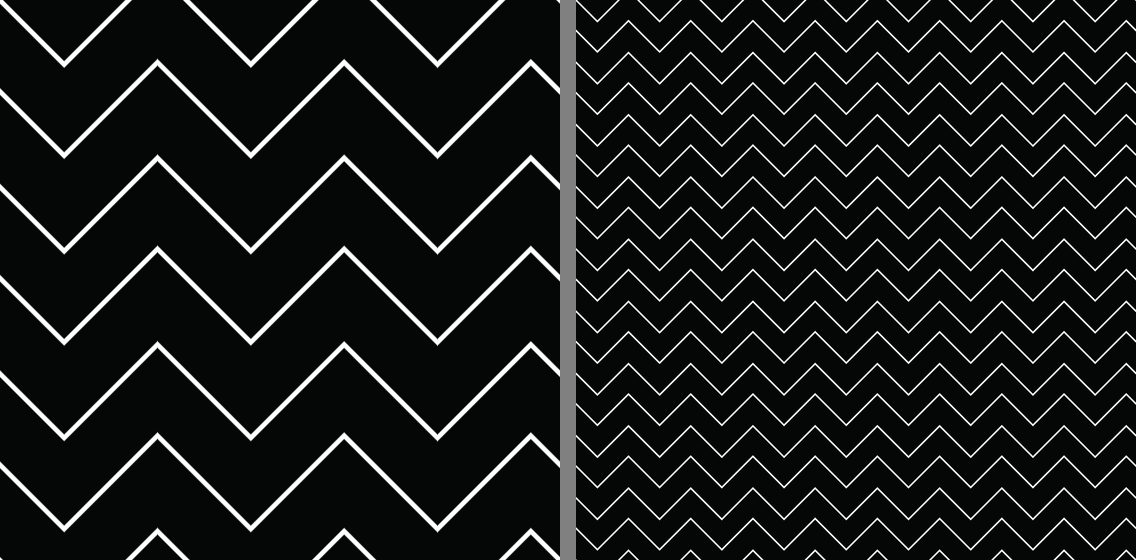
Left, the tile; right, the same tile 3 across and 3 down.
Give the GLSL for this pattern, as a three.js fragment shader.

```glsl
// Thin white zigzag lines on near-black, in pairs with slightly uneven spacing.
varying vec2 vUv;

#define REPEATS 3.0          // cells across and up, two lines per cell
#define PEAK_X 0.84375       // peak position within a cell
#define PAIR_CENTRE 0.4102   // height midway between the two peaks of a cell
#define HALF_GAP 0.2559      // half the spacing in a pair; 0.25 would be even
#define HALF_WIDTH 0.0127    // half line width, in cells
#define SOFTNESS 0.0042      // edge blend, in cells
#define GROUND vec3(0.016, 0.027, 0.022)
#define LINE vec3(0.996)

// Distance to the nearest whole number.
float fold(float x) {
  return abs(fract(x + 0.5) - 0.5);
}

// Perpendicular distance to the nearest 45-degree zigzag line.
float zigzagDistance(vec2 cell) {
  float drop = fold(cell.x - PEAK_X);
  float height = fold(cell.y + drop - PAIR_CENTRE);
  return abs(height - HALF_GAP) * sqrt(0.5);
}

void main() {
  float dist = zigzagDistance(vUv * REPEATS);
  float ink = 1.0 - smoothstep(HALF_WIDTH - SOFTNESS, HALF_WIDTH + SOFTNESS, dist);
  gl_FragColor = vec4(mix(GROUND, LINE, ink), 1.0);
}
```
